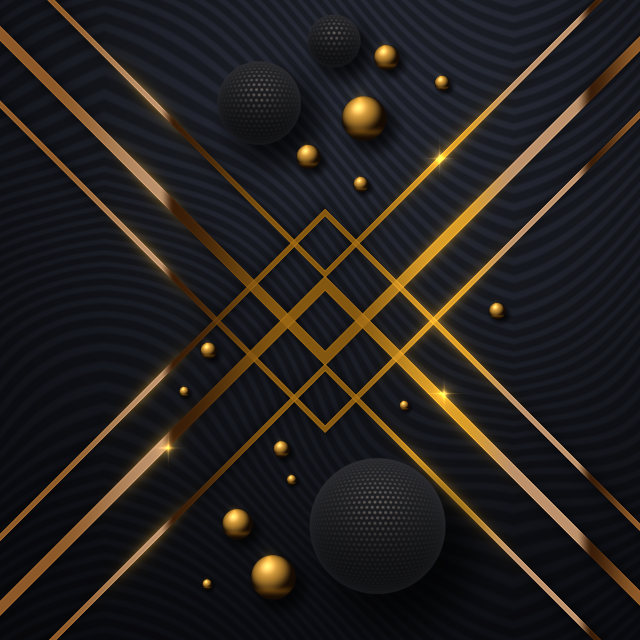
Write a WebGL 2 fragment shader that draws this background.

```glsl
#version 300 es
precision highp float;
uniform vec2 u_resolution;
out vec4 outColor;

#define CENTER vec2(0.508, 0.4987)
#define WIDE 0.0083
#define THIN 0.0042
#define STRIPES 42.0
#define DOT_STEP 0.0085
#define NIGHT vec3(0.030, 0.032, 0.046)
#define SLATE vec3(0.130, 0.143, 0.182)
#define BROWN vec3(0.24, 0.12, 0.03)
#define COPPER vec3(0.60, 0.38, 0.17)
#define GOLD vec3(0.56, 0.37, 0.07)
#define BRIGHT vec3(0.93, 0.67, 0.17)
#define PALE vec3(0.80, 0.62, 0.46)

const float OFFSETS[3] = float[](0.0729, -0.0586, -0.1693);
// Spheres: centre and radius
const vec3 BEADS[14] = vec3[](
    vec3(.569, .815, .035), vec3(.604, .910, .020), vec3(.691, .870, .012),
    vec3(.482, .755, .019), vec3(.564, .712, .012), vec3(.777, .514, .013),
    vec3(.326, .452, .013), vec3(.288, .388, .008), vec3(.632, .366, .008),
    vec3(.440, .298, .013), vec3(.456, .250, .008), vec3(.371, .181, .024),
    vec3(.427, .098, .035), vec3(.324, .087, .008));
const vec3 ORBS[3] = vec3[](
    vec3(.405, .839, .065), vec3(.522, .936, .041), vec3(.590, .178, .106));
const vec2 STARS[3] = vec2[](vec2(.687, .752), vec2(.694, .385), vec2(.263, .300));

float hash(vec2 p) {
    vec3 q = fract(p.xyx * 0.1031);
    q += dot(q, q.yzx + 33.33);
    return fract((q.x + q.y) * q.z);
}

float noise(vec2 p) {
    vec2 i = floor(p), f = fract(p);
    f = f * f * (3.0 - 2.0 * f);
    return mix(mix(hash(i), hash(i + vec2(1, 0)), f.x),
               mix(hash(i + vec2(0, 1)), hash(i + vec2(1, 1)), f.x), f.y);
}

// Wavy stripes, mirrored at two vertical folds
vec3 backdrop(vec2 p) {
    float u = 0.64 - abs(mod(p.x - 0.803, 1.28) - 0.64);
    float field = p.y - 0.75 * u + 0.05 * sin(u * 9.8)
                + 0.11 * noise(vec2(u * 3.5, p.y * 4.0) + 7.0);
    float stripe = smoothstep(-0.5, 0.9, sin(field * STRIPES * 6.2832));
    vec2 d = p - vec2(0.60, 0.85);
    vec3 base = mix(NIGHT, SLATE, exp(-2.5 * dot(d, d)));
    return base * mix(0.80, 1.18, stripe);
}

// Metal reflections running across the canvas
vec3 metal(float x) {
    vec3 c = mix(COPPER, PALE, smoothstep(0.08, 0.25, x));
    c = mix(c, mix(BROWN, GOLD, smoothstep(0.27, 0.45, x)), smoothstep(0.25, 0.272, x));
    c = mix(c, BRIGHT, smoothstep(0.54, 0.69, x));
    c = mix(c, PALE, smoothstep(0.72, 0.81, x));
    return mix(c, mix(BROWN, COPPER, smoothstep(0.92, 1.0, x)), smoothstep(0.90, 0.925, x));
}

float bump(float x, float width) {
    return exp(-x * x / (width * width));
}

// Crossing chevrons, three opening up and three opening down
vec3 bands(vec3 col, vec2 p, float px) {
    vec2 q = p - CENTER;
    vec3 tint = metal(p.x);
    float shine = bump(p.x - 0.235, 0.05) + bump(p.x - 0.70, 0.08);
    float covered = 0.0;
    for (int i = 0; i < 6; i++) {
        int k = i % 3;
        float side = i < 3 ? 1.0 : -1.0;
        float halfWidth = k == 1 ? WIDE : THIN;
        float d = abs(side * q.y - abs(q.x) - OFFSETS[k]) * 0.7071 - halfWidth;
        float outer = max(d, 0.0);
        float mask = 1.0 - smoothstep(-0.5 * px, 0.5 * px, d);
        float rim = smoothstep(-0.003, 0.0, d);
        col *= 1.0 - 0.35 * exp(-outer / 0.010) * (1.0 - covered);
        col += BRIGHT * shine * 0.32 * exp(-outer / 0.007) * (1.0 - mask) * (1.0 - covered);
        col = mix(col, tint * (0.92 + 0.18 * rim + 0.14 * covered), mask);
        covered = max(covered, mask);
    }
    return col;
}

float shadow(vec2 p, vec3 ball) {
    float d = length(p - ball.xy - ball.z * vec2(0.35, -0.4)) / ball.z;
    return 1.0 - 0.7 * (1.0 - smoothstep(0.5, 1.6, d));
}

vec3 goldBead(vec3 col, vec2 p, vec3 ball, float px) {
    vec2 uv = (p - ball.xy) / ball.z;
    float r = length(uv);
    vec3 n = vec3(uv, sqrt(max(1.0 - r * r, 0.0)));
    float light = max(dot(n, normalize(vec3(-0.25, 0.45, 0.8))), 0.0);
    vec3 c = mix(BROWN * 0.35, vec3(0.74, 0.53, 0.19), smoothstep(0.30, 0.95, light));
    c += vec3(0.45, 0.42, 0.32) * pow(light, 18.0);
    c += GOLD * 0.55 * bump(n.y + 0.62, 0.16) * n.z;
    col = mix(col * shadow(p, ball), c, 1.0 - smoothstep(-px, px, (r - 1.0) * ball.z));
    return col + BRIGHT * 0.35 * exp(-6.0 * length(uv - vec2(-0.2, 0.85)));
}

// Dark sphere wrapped in a staggered lattice of dots
vec3 dottedOrb(vec3 col, vec2 p, vec3 ball, float px) {
    vec2 uv = (p - ball.xy) / ball.z;
    float r = length(uv), inside = min(r, 1.0);
    float z = sqrt(1.0 - inside * inside);
    vec2 g = uv * asin(inside) / max(inside, 0.001) * ball.z / DOT_STEP;
    g.x += 0.5 * mod(floor(g.y), 2.0);
    float dots = 1.0 - smoothstep(0.10, 0.25 + px / DOT_STEP, length(fract(g) - 0.5));
    vec3 c = mix(vec3(0.055, 0.057, 0.068), vec3(0.135, 0.137, 0.15), smoothstep(-0.9, 1.0, uv.y));
    c += vec3(0.06, 0.06, 0.065) * pow(1.0 - z, 3.0);
    c += vec3(0.30, 0.27, 0.24) * dots * z * (0.15 + 0.85 * bump(length(uv - vec2(0.0, 0.4)), 0.5));
    return mix(col * shadow(p, ball), c, 1.0 - smoothstep(-px, px, (r - 1.0) * ball.z));
}

void main() {
    float size = min(u_resolution.x, u_resolution.y), px = 1.0 / size;
    vec2 p = (gl_FragCoord.xy - 0.5 * u_resolution) / size + 0.5;
    vec3 col = bands(backdrop(p), p, px);
    for (int i = 0; i < 3; i++) col = dottedOrb(col, p, ORBS[i], px);
    for (int i = 0; i < 14; i++) col = goldBead(col, p, BEADS[i], px);
    // Sparkles
    for (int i = 0; i < 3; i++) {
        vec2 d = p - STARS[i];
        float r = length(d), cross4 = exp(-abs(d.x * d.y) * 90000.0);
        col += vec3(1.0, 0.78, 0.3) * (0.5 * exp(-r / 0.008) + 0.7 * cross4 * exp(-r / 0.010));
    }
    outColor = vec4(min(col, 1.0), 1.0);
}
```
